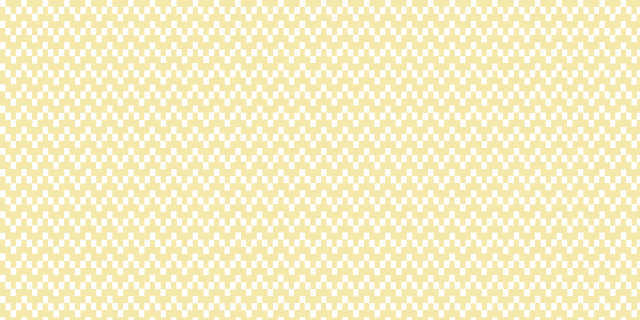
Give the GLSL for this pattern, as a WebGL 1 fragment shader.

```glsl
precision highp float;
// Pale yellow weave with stepped zigzag rows of slightly uneven white blocks.

uniform vec2 u_resolution;

const vec3 YELLOW = vec3(0.961, 0.910, 0.672);
const vec3 WHITE = vec3(1.0, 1.0, 0.995);
const vec2 REPEATS = vec2(29.9, 15.12);   // zigzags across and down
const vec2 STEPS = vec2(4.0, 3.0);        // blocks in one zigzag
const vec2 OFFSET = vec2(0.0, 0.03);      // phase, in blocks
const vec2 HALF_BLOCK = vec2(0.505, 0.505);
const float SHIFT = 0.07;                 // wander of block centres
const float STRETCH = 0.035;              // variation of block size

vec2 hash22(vec2 p) {
  vec3 q = fract(p.xyx * vec3(0.1031, 0.1030, 0.0973));
  q += dot(q, q.yzx + 33.33);
  return fract((q.xx + q.yz) * q.zy);
}

// 1 where the cell lies on the stepped zigzag, else 0
float zigzagMask(vec2 cell) {
  vec2 place = mod(cell + 0.5, STEPS) - 0.5;
  float stepRow = 2.0 - abs(place.x - 2.0);
  return 1.0 - step(0.5, abs(place.y - stepRow));
}

// Share of a pixel covered by a box
float boxCoverage(vec2 p, vec2 halfSize, vec2 pixel) {
  vec2 inside = clamp((halfSize - abs(p)) / pixel + 0.5, 0.0, 1.0);
  return inside.x * inside.y;
}

float unevenBlock(vec2 p, vec2 cell, vec2 pixel) {
  vec2 wander = (hash22(cell + 17.0) - 0.5) * SHIFT;
  vec2 growth = (hash22(cell + 71.0) - 0.5) * STRETCH;
  return boxCoverage(p - cell - 0.5 - wander, HALF_BLOCK + growth, pixel);
}

// Adds neighbouring blocks so that uneven edges can cross cell borders
float zigzagCoverage(vec2 p, vec2 pixel) {
  float total = 0.0;
  for (int y = -1; y <= 1; y++) {
    for (int x = -1; x <= 1; x++) {
      vec2 cell = floor(p) + vec2(float(x), float(y));
      total += zigzagMask(cell) * unevenBlock(p, cell, pixel);
    }
  }
  return min(total, 1.0);
}

void main() {
  vec2 uv = gl_FragCoord.xy / u_resolution;
  uv.y = 1.0 - uv.y;                      // count rows from the top
  vec2 blocks = REPEATS * STEPS;
  vec2 pixel = blocks / u_resolution;
  float white = zigzagCoverage(uv * blocks + OFFSET, pixel);
  gl_FragColor = vec4(mix(YELLOW, WHITE, white), 1.0);
}
```
